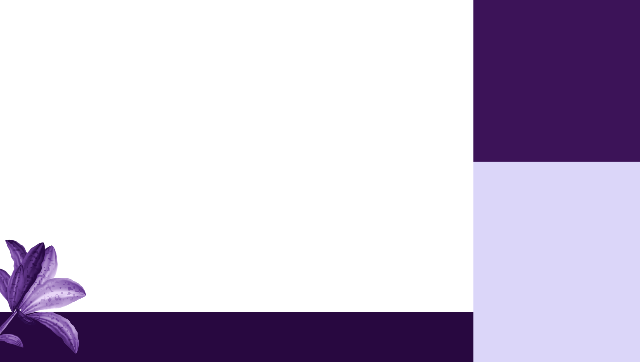
This background is drawn by a Shadertoy shader. Its source:

```glsl
const vec3 WHITE    = vec3(1.0);
const vec3 PLUM     = vec3(0.235, 0.075, 0.345);
const vec3 LAVENDER = vec3(0.860, 0.840, 0.977);
const vec3 MIDNIGHT = vec3(0.157, 0.030, 0.250);

const vec3 PETAL_DEEP = vec3(0.16, 0.04, 0.27);
const vec3 PETAL_MID  = vec3(0.45, 0.27, 0.62);
const vec3 PETAL_PALE = vec3(0.91, 0.84, 0.97);

const float COLUMN_LEFT  = 0.7396;  // fraction of the width
const float COLUMN_SPLIT = 0.553;   // fractions of the height
const float BAND_TOP     = 0.138;
const float FLOWER_SCALE = 100.0;   // flower units per canvas height
const vec2  FLOWER_SIZE  = vec2(28.0, 37.0);
const int   CURVE_STEPS  = 20;
const float VEIN_DEPTH   = 0.38;
const float SPECKLE_DEPTH = 0.22;

float hash(vec2 p) {
    vec3 h = fract(vec3(p.xyx) * 0.1031);
    h += dot(h, h.yzx + 33.33);
    return fract((h.x + h.y) * h.z);
}

float noise(vec2 p) {
    vec2 i = floor(p), f = fract(p);
    f = f * f * (3.0 - 2.0 * f);
    return mix(mix(hash(i), hash(i + vec2(1, 0)), f.x),
               mix(hash(i + vec2(0, 1)), hash(i + vec2(1, 1)), f.x), f.y);
}

vec2 bezier(vec2 a, vec2 b, vec2 c, float t) {
    return mix(mix(a, b, t), mix(b, c, t), t);
}

// Nearest point on a curve: x = distance, y = position along, z = signed side
vec3 nearestOnCurve(vec2 p, vec2 a, vec2 b, vec2 c) {
    vec3 nearest = vec3(1e5, 0.0, 0.0);
    vec2 start = a;
    for (int i = 0; i < CURVE_STEPS; i++) {
        vec2 end = bezier(a, b, c, float(i + 1) / float(CURVE_STEPS));
        vec2 dir = end - start, rel = p - start;
        float h = clamp(dot(rel, dir) / dot(dir, dir), 0.0, 1.0);
        float d = length(rel - h * dir);
        if (d < nearest.x) {
            float side = (dir.x * rel.y - dir.y * rel.x) / length(dir);
            nearest = vec3(d, (float(i) + h) / float(CURVE_STEPS), side);
        }
        start = end;
    }
    return nearest;
}

vec3 petalRamp(float light) {
    vec3 dark = mix(PETAL_DEEP, PETAL_MID, clamp(light * 2.0, 0.0, 1.0));
    return mix(dark, PETAL_PALE, clamp(light * 2.0 - 1.0, 0.0, 1.0));
}

// Curved petal; slope brightens its left (+) or right (-) half
void paintPetal(inout vec3 color, vec2 p, vec2 base, vec2 bend, vec2 tip,
                float width, float tone, float slope) {
    vec3 n = nearestOnCurve(p, base, bend, tip);
    float t = n.y;
    float profile = pow(max(sin(3.14159 * pow(t, 1.25)), 0.0), 0.7);
    float ruffle = 0.35 * (noise(p * 0.7 + tip) - 0.5) * min(width, 2.0);
    float radius = width * profile + ruffle * profile;
    float pixel = FLOWER_SCALE / iResolution.y;
    float coverage = smoothstep(0.5 * pixel, -0.5 * pixel, n.x - radius);

    float side = n.z / max(radius, 0.2);
    float veins = noise(vec2(t * 3.0, side * 5.0) + tip) - 0.5;
    float speckles = smoothstep(0.62, 0.82, noise(p * 2.1)) * (1.0 - abs(side));
    float midrib = exp(-40.0 * side * side);
    float light = tone + slope * side + VEIN_DEPTH * veins + 0.1 * midrib;
    light -= SPECKLE_DEPTH * speckles + 0.2 * smoothstep(0.7, 1.0, t);
    light -= 0.3 * smoothstep(0.3, 0.0, t);
    color = mix(color, petalRamp(light), coverage);
}

void paintFlower(inout vec3 color, vec2 p) {
    // Stem and leaf
    paintPetal(color, p, vec2(7, 17), vec2(1, 9.5), vec2(-6, 2), 0.6, 0.5, 0.2);
    paintPetal(color, p, vec2(-2, 5.6), vec2(3, 8.4), vec2(6.4, 4), 1.3, 0.48, 0.1);
    // Back petals
    paintPetal(color, p, vec2(3, 15.5), vec2(3, 21), vec2(-1.5, 26), 2.3, 0.45, 0.1);
    paintPetal(color, p, vec2(4.6, 14.5), vec2(9.4, 29.4), vec2(1.5, 33.6), 2.3, 0.42, 0.2);
    paintPetal(color, p, vec2(4.6, 14), vec2(12.3, 23.5), vec2(14.4, 32.2), 3.5, 0.62, -0.25);
    paintPetal(color, p, vec2(3.5, 13.5), vec2(8, 26.4), vec2(12, 33), 2.7, 0.25, 0.18);
    paintPetal(color, p, vec2(3.5, 13.5), vec2(3.4, 20), vec2(6, 27), 2.2, 0.40, 0.1);
    // Front petals
    paintPetal(color, p, vec2(7, 12.6), vec2(18.7, 13.3), vec2(21, 2.3), 2.6, 0.60, 0.2);
    paintPetal(color, p, vec2(5, 12.5), vec2(15.2, 22.2), vec2(23.7, 18.4), 4.1, 0.82, -0.12);
    // Shaded throat
    paintPetal(color, p, vec2(4.5, 15), vec2(6, 11.5), vec2(10, 10.5), 1.1, 0.12, 0.1);
}

void mainImage(out vec4 fragColor, in vec2 fragCoord) {
    vec2 uv = fragCoord / iResolution.xy;
    vec2 pixel = 1.0 / iResolution.xy;

    // Page and lower band
    float aboveBand = smoothstep(-0.5, 0.5, (uv.y - BAND_TOP) / pixel.y);
    vec3 color = mix(MIDNIGHT, WHITE, aboveBand);

    // Flower in the lower left corner
    vec2 p = fragCoord / iResolution.y * FLOWER_SCALE;
    if (all(lessThan(p, FLOWER_SIZE))) paintFlower(color, p);

    // Two-tone column on the right
    float upper = smoothstep(-0.5, 0.5, (uv.y - COLUMN_SPLIT) / pixel.y);
    float column = smoothstep(-0.5, 0.5, (uv.x - COLUMN_LEFT) / pixel.x);
    color = mix(color, mix(LAVENDER, PLUM, upper), column);

    fragColor = vec4(color, 1.0);
}
```
